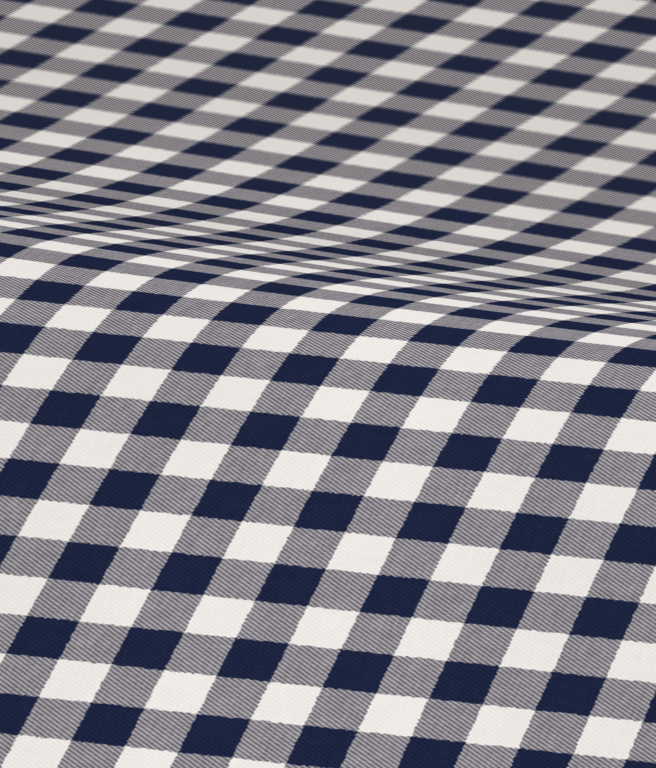
Write a Shadertoy shader that draws this texture.

```glsl
// Navy and white gingham cloth lying over a soft fold, seen at a slant.
// Each point is mapped to cloth coordinates (column, row), where two sets
// of half-period bands cross; twill lines and thread noise add the weave.

const float TAU = 6.28318;
const vec2 FOLD_POINT = vec2(0.39, 0.3385); // on the fold, y measured downward
const float FOLD_WIDTH = 0.0326;

float hash(vec2 p) {
    return fract(sin(dot(p, vec2(127.1, 311.7))) * 43758.5453);
}

float noise(vec2 p) {
    vec2 cell = floor(p), f = fract(p);
    f = f * f * (3.0 - 2.0 * f);
    float low = mix(hash(cell), hash(cell + vec2(1.0, 0.0)), f.x);
    float high = mix(hash(cell + vec2(0.0, 1.0)), hash(cell + 1.0), f.x);
    return mix(low, high, f.y);
}

// Signed distance below the fold line; the line tilts more on the far side.
float foldDistance(vec2 p) {
    vec2 q = p - FOLD_POINT;
    float d = q.y - 0.107 * q.x;
    return d - 0.05 * q.x * (1.0 - smoothstep(-0.013, 0.09, d));
}

// Integrated row density: wide in front, narrow behind, tightest at the fold.
float rowCoordinate(float d) {
    return 15.97 * d - 6.6 * sqrt(d * d + FOLD_WIDTH * FOLD_WIDTH)
         + 2.2 * atan(d / FOLD_WIDTH) - 0.254;
}

// Columns lean by a fixed step per row and widen toward the viewer.
float columnCoordinate(vec2 p, float row) {
    return (p.x - 0.428 + 0.0495 * (row - 6.0)) / (0.12 + 0.02 * p.y);
}

// Dark band centred on every integer, half a period wide.
float band(float x, float softness) {
    float d = abs(fract(x + 0.5) - 0.5);
    return 1.0 - smoothstep(0.25 - softness, 0.25 + softness, d);
}

void mainImage(out vec4 fragColor, in vec2 fragCoord) {
    const vec3 WHITE = vec3(0.925, 0.912, 0.895);
    const vec3 GREY = vec3(0.545, 0.530, 0.550);
    const vec3 NAVY = vec3(0.110, 0.140, 0.245);

    vec2 p = vec2(fragCoord.x, iResolution.y - fragCoord.y) / iResolution.y;
    float d = foldDistance(p);
    float row = rowCoordinate(d);
    vec2 cloth = vec2(columnCoordinate(p, row), row);
    vec2 footprint = fwidth(cloth);

    // Crossing bands, with slightly ragged edges and blur in the distance
    float far = 1.0 - smoothstep(-0.20, 0.02, d);
    vec2 ragged = vec2(noise(cloth * vec2(4.0, 40.0)),
                       noise(cloth * vec2(40.0, 4.0)) ) - 0.5;
    vec2 edge = cloth + 0.018 * ragged;
    vec2 softness = 0.75 * footprint + vec2(0.025, 0.05) * far + 0.004;
    float column = band(edge.x, softness.x);
    float stripe = band(edge.y, softness.y);
    vec3 color = mix(mix(WHITE, GREY, column), mix(GREY, NAVY, column), stripe);

    // Twill lines, strongest where light and dark threads mix
    float twillPhase = 14.0 * cloth.x - 22.0 * cloth.y;
    float twillFade = 1.0 - smoothstep(0.45, 1.1, fwidth(twillPhase));
    float mixed = abs(column - stripe);
    color += sin(TAU * twillPhase) * twillFade * mix(0.012, 0.11, mixed);

    // Uneven threads along both directions
    float threads = noise(cloth * vec2(60.0, 9.0)) + noise(cloth * vec2(9.0, 50.0)) - 1.0;
    color += threads * mix(0.015, 0.06, mixed) * (1.0 - 0.7 * far);

    // Dimmer, hazier cloth behind the fold and broad soft shading
    float crease = exp(-pow((d + 0.025) / 0.035, 2.0));
    color *= 1.0 - 0.11 * far - 0.07 * crease;
    color += vec3(0.025, 0.020, 0.015) * far;
    color *= 0.985 + 0.03 * noise(p * 4.0);

    fragColor = vec4(clamp(color, 0.0, 1.0), 1.0);
}
```
